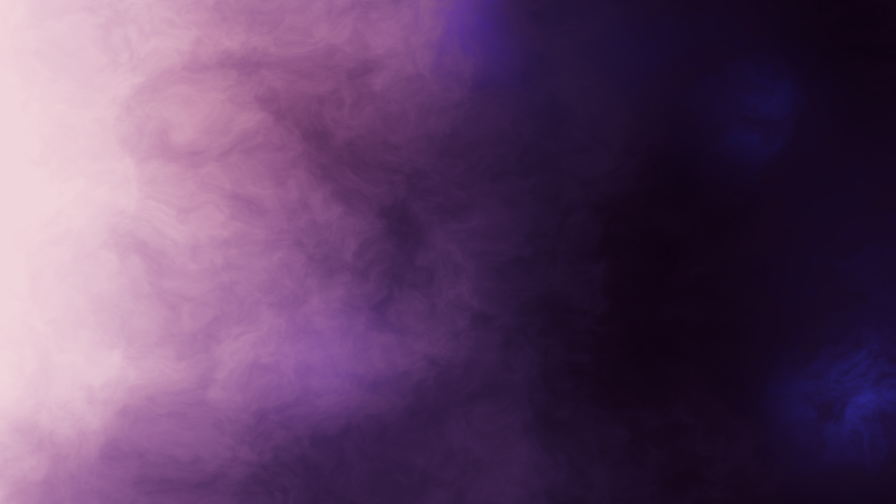
This background is drawn by a Shadertoy shader. Its source:

```glsl
float hash(vec2 cell) {
    vec3 q = fract(vec3(cell.xyx) * 0.1031);
    q += dot(q, q.yzx + 33.33);
    return fract((q.x + q.y) * q.z);
}

float valueNoise(vec2 p) {
    vec2 cell = floor(p);
    vec2 f = fract(p);
    f = f * f * f * (f * (f * 6.0 - 15.0) + 10.0);
    float low = mix(hash(cell), hash(cell + vec2(1.0, 0.0)), f.x);
    float high = mix(hash(cell + vec2(0.0, 1.0)), hash(cell + vec2(1.0)), f.x);
    return mix(low, high, f.y);
}

// Layered noise centred on zero; gain sets the roughness
float fbm(vec2 p, int octaves, float gain) {
    float sum = 0.0;
    float amplitude = 0.5;
    mat2 turn = mat2(1.6, 1.2, -1.2, 1.6);
    for (int i = 0; i < octaves; i++) {
        sum += amplitude * (valueNoise(p) - 0.5);
        p = turn * p + 7.3;
        amplitude *= gain;
    }
    return sum;
}

// Soft elliptical falloff
float glow(vec2 uv, vec2 centre, vec2 radius) {
    vec2 d = (uv - centre) / radius;
    return exp(-dot(d, d));
}

// Smoke colour from lit (0) to shadow (1)
vec3 smokeColor(float depth) {
    const vec3 stops[9] = vec3[9](
        vec3(0.94, 0.83, 0.86), vec3(0.88, 0.74, 0.81),
        vec3(0.75, 0.55, 0.70), vec3(0.58, 0.37, 0.59),
        vec3(0.40, 0.235, 0.45), vec3(0.24, 0.135, 0.31),
        vec3(0.15, 0.08, 0.21), vec3(0.09, 0.03, 0.11),
        vec3(0.05, 0.008, 0.06));
    float position = clamp(depth, 0.0, 0.799) * 10.0;
    int index = int(position);
    return mix(stops[index], stops[index + 1], fract(position));
}

// Broad placement of light and shade
float smokeDepth(vec2 uv) {
    float depth = min(uv.x, 0.62) + 0.09 * smoothstep(0.6, 0.8, uv.x);
    float floorShade = 1.0 - smoothstep(0.0, 0.33, uv.y);
    depth += 0.18 * floorShade * (1.0 - smoothstep(0.3, 0.6, uv.x));
    depth -= 0.10 * glow(uv, vec2(0.47, 0.97), vec2(0.12, 0.24));
    depth -= 0.06 * glow(uv, vec2(0.37, 0.29), vec2(0.10, 0.16));
    depth -= 0.05 * glow(uv, vec2(0.08, 0.58), vec2(0.14, 0.30));
    depth -= 0.05 * glow(uv, vec2(0.51, 0.40), vec2(0.06, 0.18));
    depth += 0.05 * glow(uv, vec2(0.37, 0.66), vec2(0.08, 0.12));
    depth += 0.06 * glow(uv, vec2(0.455, 0.53), vec2(0.04, 0.10));
    depth += 0.05 * glow(uv, vec2(0.46, 0.17), vec2(0.07, 0.08));
    depth += 0.07 * glow(uv, vec2(0.73, 0.43), vec2(0.08, 0.22));
    depth += 0.05 * glow(uv, vec2(0.95, 0.88), vec2(0.12, 0.25));
    depth -= 0.04 * glow(uv, vec2(0.72, 0.10), vec2(0.20, 0.12));
    return depth;
}

void mainImage(out vec4 fragColor, in vec2 fragCoord) {
    vec2 uv = fragCoord / iResolution.xy;
    vec2 p = fragCoord / iResolution.y;

    // Curling smoke, from billows down to fine wisps
    vec2 curl = vec2(fbm(p * 4.0 + 4.0, 5, 0.55), fbm(p * 4.0 + 19.0, 5, 0.55));
    float billow = fbm(p * 5.0 + curl * 1.2, 6, 0.6);
    float wisps = fbm(p * vec2(13.0, 17.0) + curl * 3.0, 5, 0.65);
    float haze = fbm(p * vec2(42.0, 54.0) + curl * 6.0, 3, 0.7);
    float shade = smoothstep(0.45, 0.8, uv.x);
    float texture2 = 0.11 * billow + 0.075 * wisps + 0.022 * haze;
    float lit = mix(0.7, 1.0, smoothstep(0.05, 0.3, uv.x));
    vec2 warped = uv + curl * vec2(0.05, 0.08);
    float depth = smokeDepth(warped) + lit * mix(1.0, 0.75, shade) * texture2;
    vec3 color = smokeColor(depth);

    // Warm dust in the upper left
    float warmth = glow(uv, vec2(0.32, 0.78), vec2(0.16, 0.24));
    color += vec3(0.015, -0.01, -0.045) * warmth;

    // Violet and blue light caught in the smoke
    float density = max(0.0, 1.0 + 2.0 * billow + 1.6 * wisps + 0.5 * haze);
    float violet = glow(warped, vec2(0.52, 1.0), vec2(0.06, 0.13));
    violet += 0.3 * glow(warped, vec2(0.38, 0.27), vec2(0.09, 0.13));
    color += vec3(0.04, 0.015, 0.16) * violet * density;
    float blue = glow(warped, vec2(0.96, 0.20), vec2(0.08, 0.12));
    blue += 0.45 * glow(warped, vec2(0.86, 0.77), vec2(0.06, 0.10));
    blue += 0.25 * glow(warped, vec2(0.72, 0.90), vec2(0.14, 0.18));
    blue += 0.25 * glow(warped, vec2(0.98, 0.45), vec2(0.10, 0.25));
    color += vec3(0.05, 0.06, 0.22) * blue * density;

    fragColor = vec4(clamp(color, 0.0, 1.0), 1.0);
}
```
